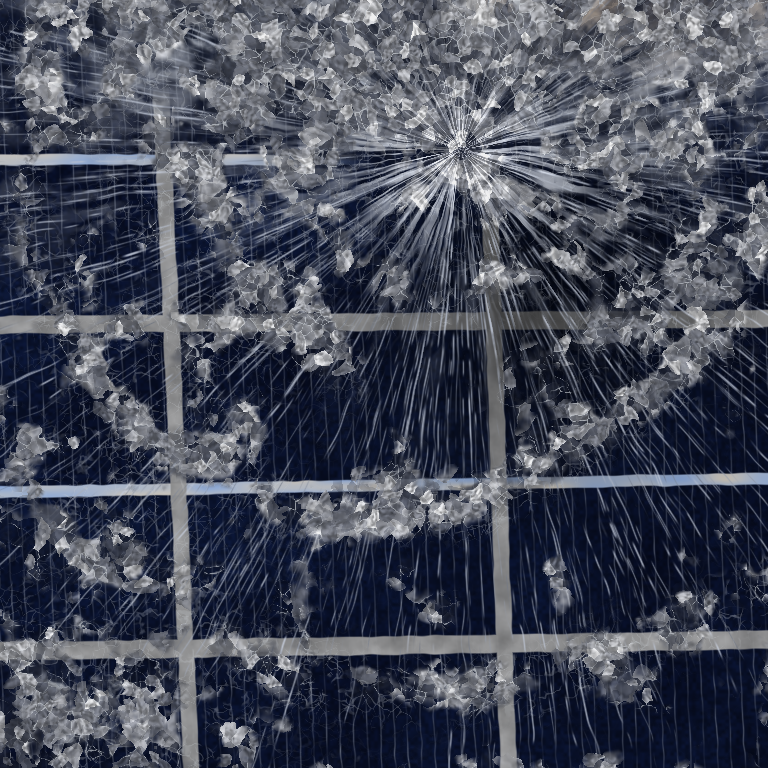
Write a Shadertoy shader that draws this texture.

```glsl
// Shattered glass over a dark blue solar panel, with cracks radiating from an impact.
float hash(vec2 p) {
    p = fract(p * vec2(0.1031, 0.1137));
    p += dot(p, p.yx + 33.33);
    return fract((p.x + p.y) * p.x * 97.3);
}

float noise(vec2 p) {
    vec2 i = floor(p), f = fract(p);
    f = f * f * (3.0 - 2.0 * f);
    return mix(mix(hash(i), hash(i + vec2(1, 0)), f.x),
               mix(hash(i + vec2(0, 1)), hash(i + 1.0), f.x), f.y);
}

float fbm(vec2 p) {
    float sum = 0.0, gain = 0.53;
    for (int i = 0; i < 4; i++) {
        sum += gain * noise(p);
        p = mat2(1.6, 1.2, -1.2, 1.6) * p + 17.0;
        gain *= 0.5;
    }
    return sum;
}

// Gap to the nearest cell border, and a random value for the cell
vec2 cells(vec2 p) {
    float near = 9.0, second = 9.0, id = 0.0;
    for (int k = 0; k < 9; k++) {
        vec2 c = floor(p) + vec2(k % 3, k / 3) - 1.0;
        float dist = length(c + vec2(hash(c + 3.1), hash(c + 71.7)) - p);
        if (dist < near) { second = near; near = dist; id = hash(c + 41.3); }
        else second = min(second, dist);
    }
    return vec2(second - near, id);
}

float band(float dist, float halfWidth) {
    float soft = 0.0006 + 0.6 / iResolution.y;
    return 1.0 - smoothstep(halfWidth - soft, halfWidth + soft, abs(dist));
}

float bump(float t) { return exp(-t * t); }

float blob(vec2 uv, float x, float y, float w, float h) {
    return bump(length((uv - vec2(x, y)) / vec2(w, h)));
}

vec3 panel(vec2 uv) {
    vec3 col = mix(vec3(0.015, 0.03, 0.095), vec3(0.045, 0.09, 0.215), fbm(uv * 7.0));
    col *= 0.75 + 0.5 * noise(uv * 210.0);

    // Fine conductor lines
    float column = (uv.x + 0.045 * uv.y) / 0.0175;
    float wire = band((fract(column) - 0.5) * 0.0175, 0.0007);
    float wear = noise(vec2(floor(column) * 3.7, uv.y * 45.0));
    col = mix(col, vec3(0.40, 0.43, 0.50), wire * (0.1 + 0.75 * wear));

    // Bright busbars, then the wide grey gaps between cells
    float bus = max(band(uv.y - 0.36 - 0.018 * uv.x, 0.0075),
                    band(uv.y - 0.793, 0.007) * smoothstep(0.5, 0.35, uv.x));
    vec3 metal = mix(vec3(0.55, 0.66, 0.84), vec3(0.80, 0.77, 0.72), noise(uv * vec2(18, 90)));
    col = mix(col, metal, bus);
    float gaps = max(band(uv.y - 0.578 - 0.008 * uv.x, 0.0115), band(uv.y - 0.153 - 0.015 * uv.x, 0.012));
    gaps = max(gaps, band(uv.x - 0.25 + 0.045 * uv.y, 0.0105) * smoothstep(0.9, 0.85, uv.y));
    gaps = max(gaps, band(uv.x - 0.663 + 0.033 * uv.y, 0.0105) * smoothstep(0.78, 0.7, uv.y));
    return mix(col, vec3(0.6) * (0.75 + 0.45 * fbm(uv * 35.0)), gaps * 0.95);
}

void mainImage(out vec4 fragColor, in vec2 fragCoord) {
    vec2 uv = fragCoord / iResolution.xy;
    vec2 d = uv - vec2(0.60, 0.805);
    float r = length(d) + 0.0001, a = atan(d.x, -d.y);
    float patches = fbm(uv * 19.0 + 5.0);
    vec3 col = panel(uv + 0.002 * noise(uv * 60.0));
    col *= 1.0 - 0.55 * blob(uv, 0.72, 0.62, 0.22, 0.22);

    // Where the glass is crushed: rings, loose clusters and the crown
    float crown = smoothstep(0.74, 0.93, uv.y + 0.16 * (patches - 0.5));
    crown *= mix(0.3, 1.0, smoothstep(0.05, 0.3, uv.x));
    float wobble = r + 0.05 * (noise(vec2(a * 5.0, 2.0)) + patches - 1.0);
    float crushed = 0.08 + 0.45 * crown + 0.5 * bump(r / 0.11)
        + 0.50 * bump((wobble - 0.47 + 0.1 * sin(a)) / 0.025)
        + 0.45 * bump((wobble - 0.19) / 0.03)
        + 0.35 * bump((wobble - 0.32) / 0.03) * smoothstep(0.1, 0.2, abs(d.x))
        + 0.38 * bump((wobble - 0.70) / 0.035)
        + 0.50 * blob(uv, 0.03, 0.03, 0.25, 0.16) + 0.22 * blob(uv, 0.2, 0.42, 0.15, 0.22)
        + 0.30 * blob(uv, 0.3, 0.7, 0.16, 0.15) + 0.22 * blob(uv, 0.9, 0.66, 0.13, 0.13);

    // Radial streaks, strongest around and above the impact
    float turn = a + 0.1 * (patches - 0.5);
    float streak = 0.5 * noise(vec2(turn * 17.0, r * 10.0)) + 0.5 * noise(vec2(turn * 52.0, r * 24.0));
    float haze = 1.1 * bump(r / 0.21) + 0.45 * smoothstep(0.58, 0.8, uv.y);
    haze *= smoothstep(0.42, 0.78, streak) * (0.25 + patches);
    col = mix(col, vec3(0.60, 0.62, 0.66), min(haze, 0.85));

    // Powdered glass with warm dust and dark hollows
    float powder = 0.5 * streak + 0.5 * fbm(uv * 42.0) + 0.1 * smoothstep(0.5, 0.9, uv.x);
    vec3 pale = mix(vec3(0.74, 0.76, 0.79), vec3(0.74, 0.66, 0.57), blob(uv, 0.83, 1.02, 0.24, 0.09));
    col = mix(col, mix(vec3(0.10, 0.12, 0.17), pale, smoothstep(0.32, 0.68, powder)), crown * 0.82);
    float hollow = bump((wobble - 0.17) / 0.035) * smoothstep(0.0, 0.06, d.y);
    col *= 1.0 - 0.7 * hollow * smoothstep(0.35, 0.6, patches);

    // Thin straight cracks
    float bent = a + 0.012 * noise(vec2(r * 25.0, a * 9.0));
    for (float i = 0.0; i < 8.0; i++) {
        float count = 9.0 + 6.0 * i;
        vec2 key = vec2(floor(bent * count) + 90.0, i * 13.0 + 4.0);
        float h = hash(key);
        float start = 0.04 + 0.65 * hash(key + 31.0);
        float end = start + 0.08 + 0.2 * hash(key + 57.0);
        float dist = (fract(bent * count) - 0.2 - 0.6 * h) / count * r;
        float seen = smoothstep(start, start + 0.03, r) * smoothstep(end, end - 0.06, r);
        seen *= smoothstep(0.2, 0.7, noise(vec2(r * 60.0, h * 90.0)));
        col = mix(col, vec3(0.38, 0.41, 0.47) + 0.42 * h, 0.75 * seen * band(dist, 0.0004 + 0.0008 * h * h));
    }

    // Jagged shards: long radial ones, then smaller and smaller crumbs
    for (float i = 0.0; i < 4.0; i++) {
        vec2 p = i < 0.5 ? vec2(a * 16.0, r * 22.0) : uv * mat2(0.8, 0.6, -0.6, 0.8) * (8.0 + 22.0 * i);
        p += 1.6 * vec2(fbm(uv * 30.0 + i), fbm(uv * 30.0 + 60.0 + i));
        vec2 cell = cells(p + 40.0 * i + 60.0);
        float facet = fract(cell.y * 17.3);
        float cover = smoothstep(0.42, 0.62, crushed + 1.3 * (patches - 0.5) + 0.55 * (cell.y - 0.5));
        vec3 glass = mix(vec3(0.07, 0.09, 0.15), vec3(0.87), facet * facet) * (0.6 + 0.8 * noise(p * 4.0));
        col = mix(col, glass, cover * (0.25 + 0.5 * step(0.55, facet)));
        float rim = smoothstep(0.10, 0.02, cell.x) * smoothstep(0.5, 0.75, noise(uv * 55.0 + i * 9.0));
        float faint = 0.25 * smoothstep(0.05, 0.35, crushed);
        col = mix(col, vec3(0.78, 0.80, 0.82), rim * max(cover * 0.7, faint));
    }

    // White burst of splinters at the impact
    col += 0.41 * bump(r / 0.095) * smoothstep(0.45, 0.75, streak);
    fragColor = vec4(clamp(col, 0.0, 0.94), 1.0);
}
```
